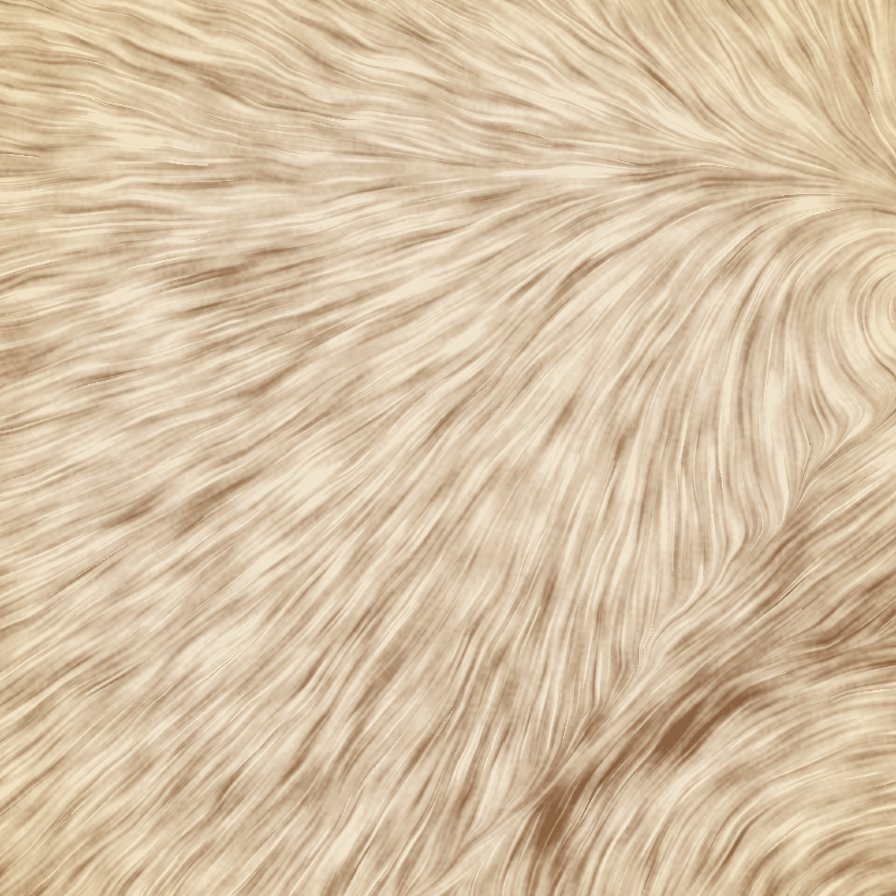
Give the GLSL for this texture, as a WebGL 2 fragment shader.

```glsl
#version 300 es
precision highp float;

uniform vec2 u_resolution;
out vec4 fragColor;

const int HALF_STEPS = 17;
const float STEP_LENGTH = 0.004;
const vec2 WHORL = vec2(1.02, 0.66);
const vec2 TUFT_CENTER = vec2(1.02, -0.1);

vec3 hash3(vec2 cell) {
    vec3 h = fract(cell.xyx * vec3(0.1031, 0.1030, 0.0973));
    h += dot(h, h.yxz + 33.33);
    return fract((h.xxy + h.yzz) * h.zyx);
}

float valueNoise(vec2 p) {
    vec2 cell = floor(p);
    vec2 f = fract(p);
    f = f * f * (3.0 - 2.0 * f);
    float low = mix(hash3(cell).x, hash3(cell + vec2(1, 0)).x, f.x);
    float high = mix(hash3(cell + vec2(0, 1)).x, hash3(cell + vec2(1, 1)).x, f.x);
    return mix(low, high, f.y);
}

float blob(vec2 p, vec2 center, vec2 radius) {
    vec2 d = (p - center) / radius;
    return exp(-dot(d, d));
}

// Heights above the edge of the lower tuft and above the parting line
float aboveTuft(vec2 p) {
    float x = 1.0 - p.x;
    return p.y - 0.3 + 1.25 * x * x;
}

float aboveParting(vec2 p) {
    return p.y - 0.57 + 1.09 * (1.0 - p.x);
}

// Angle of circles around a center lying to the right
float circleAngle(vec2 p, vec2 center) {
    vec2 d = center - p;
    return atan(d.y, d.x) + radians(90.0);
}

// Lie of the coat: a whorl that opens outward, a parted band and a tuft
vec2 hairDirection(vec2 p) {
    float wobble = valueNoise(p * 16.0) - 0.5;
    float frizz = valueNoise(p * 45.0 + 7.0) - 0.5;
    float opening = 1.0 - exp(-2.0 * distance(p, WHORL));
    float crown = smoothstep(0.7, 0.95, p.y);
    float angle = circleAngle(p, WHORL) - radians(90.0) * mix(opening, 1.0, crown);
    float ragged = 0.03 * wobble + 0.02 * frizz;
    angle = mix(radians(38.0), angle, smoothstep(-0.03, 0.04, aboveParting(p) + ragged));
    angle = mix(circleAngle(p, TUFT_CENTER), angle, smoothstep(-0.015, 0.015, aboveTuft(p) + ragged));
    angle += wobble * mix(0.28, 0.5, crown) + frizz * mix(0.22, 0.45, crown);
    return vec2(cos(angle), sin(angle));
}

// Coverage and tone of a single strand seeded near a streamline point
vec2 strandAt(vec2 p, vec2 direction, float travel, float pixel) {
    vec2 grid = p * 95.0;
    vec3 h = hash3(floor(grid) + 19.0);
    vec3 kind = hash3(floor(grid) + 171.0);
    vec2 offset = (fract(grid) - 0.2 - 0.6 * h.xy) / 95.0;
    float along = abs(dot(offset, direction));
    float across = abs(dot(offset, vec2(-direction.y, direction.x)));
    float reach = mix(0.025, 0.068, kind.y);
    float taper = 1.0 - smoothstep(0.4 * reach, reach, travel);
    float halfWidth = mix(0.0007, 0.0016, kind.z) * taper;
    float cover = 1.0 - smoothstep(halfWidth - 0.5 * pixel, halfWidth + 0.8 * pixel, across);
    cover *= taper * step(along, 0.6 * STEP_LENGTH) * step(h.z, 0.2);
    return vec2(cover, mix(-0.16, 0.32, kind.x));
}

// Fine fibres, broad clumps and strands gathered along the streamline
vec3 gatherFur(vec2 start, float pixel) {
    vec2 sums = vec2(0.0);
    vec2 weights = vec2(0.0);
    vec2 strand = vec2(0.0);
    for (int side = -1; side <= 1; side += 2) {
        vec2 p = start;
        for (int i = 0; i < HALF_STEPS; i++) {
            float travel = float(i) * STEP_LENGTH;
            vec2 direction = hairDirection(p);
            vec2 weight = exp(-pow(vec2(travel) / vec2(0.035, 0.026), vec2(2.0)));
            sums += weight * vec2(valueNoise(p * 240.0), valueNoise(p * 85.0 + 31.0));
            weights += weight;
            vec2 candidate = strandAt(p, direction, travel, pixel);
            if (candidate.x > strand.x) strand = candidate;
            p += direction * STEP_LENGTH * float(side);
        }
    }
    return vec3(sums / weights - 0.5, strand.x * strand.y);
}

// Broad light and shade over the coat
float bodyTone(vec2 p) {
    float edge = aboveTuft(p);
    float underTuft = exp(-pow((edge + 0.035) / 0.04, 2.0)) * smoothstep(0.5, 0.64, p.x);
    float tone = 0.66 + 0.07 * (valueNoise(p * 9.0) - 0.5);
    tone -= 0.3 * underTuft * (1.0 - 0.5 * smoothstep(0.8, 1.0, p.x));
    tone -= 0.3 * blob(p, vec2(0.62, 0.07), vec2(0.025, 0.08));
    tone -= 0.25 * blob(p, vec2(1.0, 0.34), vec2(0.14, 0.07));
    tone -= 0.2 * blob(p, vec2(1.0, 0.84), vec2(0.09, 0.05));
    tone -= 0.25 * blob(p, vec2(1.0, 0.02), vec2(0.07, 0.06));
    tone -= 0.12 * blob(p, vec2(0.28, 0.7), vec2(0.14, 0.04));
    tone -= 0.09 * blob(p, vec2(0.5, 0.16), vec2(0.25, 0.18));
    tone += 0.18 * blob(p, vec2(0.98, 0.61), vec2(0.1, 0.05));
    return tone + 0.07 * blob(p, vec2(0.45, 0.75), vec2(0.5, 0.3));
}

vec3 furColor(float tone) {
    vec3 brown = vec3(0.55, 0.39, 0.26);
    vec3 sand = vec3(0.82, 0.73, 0.615);
    vec3 cream = vec3(0.945, 0.895, 0.805);
    return mix(mix(brown, sand, clamp(tone / 0.55, 0.0, 1.0)), cream, clamp((tone - 0.55) / 0.45, 0.0, 1.0));
}

void main() {
    vec2 p = gl_FragCoord.xy / u_resolution.y;
    vec3 fur = gatherFur(p, 1.0 / u_resolution.y);
    float tone = bodyTone(p) + 2.0 * fur.x + 1.0 * fur.y + fur.z;
    vec3 color = furColor(tone);

    // Golden warmth toward the rim
    float rim = smoothstep(0.35, 0.75, distance(p, vec2(0.5, 0.45)));
    color *= mix(vec3(1.0), vec3(1.0, 0.98, 0.91), rim);
    fragColor = vec4(color, 1.0);
}
```
